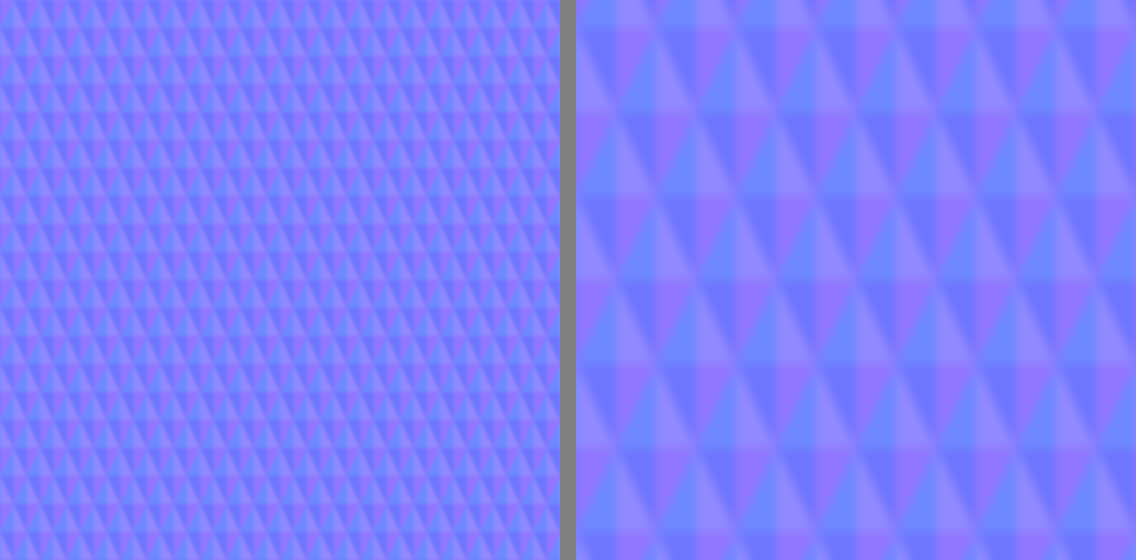
Left: the whole. Right: its middle third, enlarged.
Give the GLSL for this texture map, as a three.js fragment shader.

```glsl
varying vec2 vUv;

const vec2 REPEATS = vec2(21.0, 10.0);   // rhombi across and up, plus a staggered set
const vec2 TILT = vec2(0.070, 0.037);    // facet lean stored in red and green
const vec3 FLAT_NORMAL = vec3(0.5, 0.5, 1.0);
const float BEVEL = 0.0043;              // half width of the softened creases
const int TAPS = 4;                      // smoothing samples on each side

// Direction in which the facet of a four-sided rhombic pyramid leans
vec2 facetLean(vec2 uv) {
  vec2 grid = uv * REPEATS;
  vec2 corner = fract(grid + 0.5) - 0.5;
  vec2 center = fract(grid) - 0.5;
  float inCorner = step(abs(corner.x) + abs(corner.y), 0.5);
  return sign(mix(center, corner, inCorner));
}

void main() {
  // Average the lean over a small window to round every crease
  vec2 lean = vec2(0.0);
  float total = 0.0;
  for (int j = -TAPS; j <= TAPS; j++) {
    for (int i = -TAPS; i <= TAPS; i++) {
      vec2 offset = vec2(float(i), float(j)) / float(TAPS);
      float weight = 1.0 - 0.4 * dot(offset, offset);
      lean += weight * facetLean(vUv + offset * BEVEL);
      total += weight;
    }
  }
  lean /= total;

  gl_FragColor = vec4(FLAT_NORMAL + vec3(lean * TILT, 0.0), 1.0);
}
```
